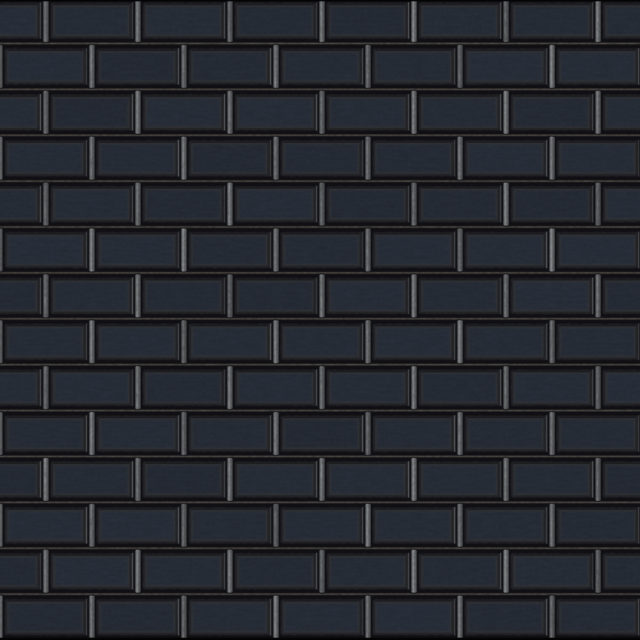
Reproduce this pattern procedurally as a three.js fragment shader.

```glsl
// Dark bevelled metro tiles in running bond, about seven across and fourteen up.
// Each tile is a blue-grey face inside a shaded bevel; pale uneven ridges mark
// the upright joints, thin brown lines the level ones, with noise for wear.

varying vec2 vUv;

const vec2 PITCH = vec2(0.1438, 0.0717);    // tile size, joint to joint
const float SHIFT_X = -0.0025;              // first joint of the even rows
const float SOFT = 0.0016;                  // edge softness

// Bevel widths between joint and face
const float BEVEL_LEFT = 0.0135;
const float BEVEL_RIGHT = 0.0110;
const float BEVEL_TOP = 0.0118;
const float BEVEL_BOTTOM = 0.0112;
const float BEVEL_FADE = 0.0058;            // width of the lit inner slope
const float RIM_WIDTH = 0.0055;

const float RIDGE_CENTRE = 0.0022;
const float RIDGE_HALF = 0.0042;
const float RIDGE_ROUND = 0.0025;
const float GLINT_X = -0.0062;              // thin highlight left of the ridge
const float GLINT_HALF = 0.0011;
const float GROUT_HALF = 0.0014;

const vec3 FACE = vec3(0.148, 0.170, 0.210);
const vec3 RIM = vec3(0.182, 0.189, 0.200);
const vec3 BEVEL = vec3(0.136, 0.136, 0.150);
const vec3 SHADOW = vec3(0.062, 0.062, 0.078);
const vec3 RIDGE = vec3(0.335, 0.340, 0.345);
const vec3 RIDGE_LIGHT = vec3(0.490, 0.500, 0.505);
const vec3 GROUT = vec3(0.265, 0.250, 0.235);
const vec3 BORDER = vec3(0.015, 0.015, 0.020);

float hash(vec2 p) {
  vec3 q = fract(vec3(p.xyx) * 0.1031);
  q += dot(q, q.yzx + 33.33);
  return fract((q.x + q.y) * q.z);
}

vec2 gradient(vec2 cell) {
  float angle = 6.2832 * hash(cell);
  return vec2(cos(angle), sin(angle));
}

float gradientNoise(vec2 p) {
  vec2 i = floor(p), f = fract(p);
  vec2 u = f * f * f * (f * (f * 6.0 - 15.0) + 10.0);
  vec2 e = vec2(1.0, 0.0);
  float low = mix(dot(gradient(i), f), dot(gradient(i + e), f - e), u.x);
  float high = mix(dot(gradient(i + e.yx), f - e.yx),
                   dot(gradient(i + e.xx), f - e.xx), u.x);
  return mix(low, high, u.y);
}

// Coverage of a shape from its signed distance
float fill(float d) {
  return 1.0 - smoothstep(-SOFT, SOFT, d);
}

float boxDistance(vec2 p, vec2 halfSize) {
  vec2 d = abs(p) - halfSize;
  return length(max(d, 0.0)) + min(max(d.x, d.y), 0.0);
}

void main() {
  // Tile and joint coordinates
  float row = floor(vUv.y / PITCH.y);
  float y = vUv.y - row * PITCH.y;
  float column = (vUv.x - SHIFT_X) / PITCH.x - 0.5 * mod(row, 2.0);
  float x = fract(column) * PITCH.x;
  float joint = floor(column + 0.5);
  float jointX = (column - joint) * PITCH.x;
  float levelY = min(y, PITCH.y - y);
  float tileTone = hash(vec2(floor(column), row) + 17.0);
  float jointTone = hash(vec2(joint, row) + 71.0);

  // Wear
  float grain = gradientNoise(vUv * vec2(190.0, 190.0));
  float streak = gradientNoise(vUv * vec2(45.0, 200.0) + 9.0);
  float blotch = gradientNoise(vUv * vec2(150.0, 80.0) + 31.0);

  // Face and the bevel around it
  vec2 low = vec2(BEVEL_LEFT, BEVEL_BOTTOM);
  vec2 high = PITCH - vec2(BEVEL_RIGHT, BEVEL_TOP);
  float face = boxDistance(vec2(x, y) - 0.5 * (low + high), 0.5 * (high - low));
  float slope = smoothstep(0.0015, BEVEL_FADE, face + 0.0012 * blotch);
  vec3 color = mix(BEVEL, SHADOW, slope);
  vec3 faceColor = FACE * (0.95 + 0.1 * tileTone + 0.08 * streak + 0.07 * grain);
  float rim = smoothstep(-RIM_WIDTH, -0.001, face);
  faceColor = mix(faceColor, RIM, rim * clamp(0.8 + 0.5 * blotch, 0.0, 1.0));
  color = mix(color, faceColor, fill(face));

  // Shadow line under the top edge of the face
  float groove = fill(abs(y - high.y - 0.0012) - 0.0008);
  color = mix(color, SHADOW, 0.5 * groove * fill(max(low.x - x, x - high.x)));

  // Level joints
  float grout = fill(levelY - GROUT_HALF);
  color = mix(color, GROUT * (1.0 + 0.25 * blotch), grout);

  // Upright joints: a thin glint, a dark gap and a rounded ridge
  float middle = y - 0.5 * PITCH.y;
  float glint = boxDistance(vec2(jointX - GLINT_X, middle),
                            vec2(GLINT_HALF, 0.5 * PITCH.y - 0.0075));
  color = mix(color, RIDGE, fill(glint) * (0.5 + 0.5 * fract(jointTone * 7.0)));
  vec2 ridgePoint = vec2(jointX - RIDGE_CENTRE, middle);
  vec2 ridgeSize = vec2(RIDGE_HALF, 0.5 * PITCH.y - 0.0022);
  float ridge = boxDistance(ridgePoint, ridgeSize - RIDGE_ROUND) - RIDGE_ROUND;
  color = mix(color, SHADOW, 0.75 * fill(ridge - 0.0012));
  float shine = fill(abs(ridgePoint.x + 0.001) - 0.0016);
  shine *= clamp(0.4 + 0.7 * jointTone + 0.4 * blotch, 0.0, 1.0);
  vec3 ridgeColor = mix(RIDGE * (0.85 + 0.2 * jointTone), RIDGE_LIGHT, shine);
  ridgeColor *= 1.0 + 0.12 * grain;
  color = mix(color, ridgeColor, fill(ridge));

  // Dark border along the top and bottom of the canvas
  float border = max(fill(vUv.y - 0.0035), fill(0.998 - vUv.y));
  gl_FragColor = vec4(mix(color, BORDER, border), 1.0);
}
```
